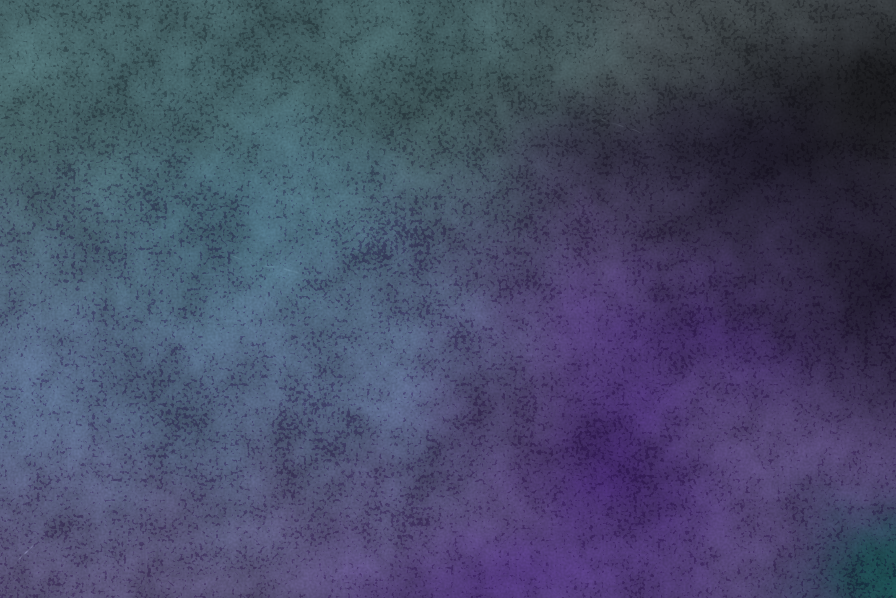
Give the GLSL for this texture, as a WebGL 2 fragment shader.

```glsl
#version 300 es
precision highp float;
// Weathered plaster wall: teal, slate and violet washes with dark stains, grain and scratches.

#define GRAIN_SCALE 150.0
#define GRAIN_DEPTH 0.62
#define GRAIN_COVER 0.17
#define MOTTLE_SCALE 5.0
#define MOTTLE_DEPTH 0.22
#define WARP 0.07
#define SCRATCH_WIDTH 0.0022

uniform vec2 u_resolution;
out vec4 fragColor;

const vec3 TEAL = vec3(0.27, 0.385, 0.40);
const vec3 CYAN = vec3(0.255, 0.40, 0.46);
const vec3 SLATE = vec3(0.32, 0.39, 0.50);
const vec3 MAUVE = vec3(0.34, 0.32, 0.46);
const vec3 PLUM = vec3(0.31, 0.26, 0.43);
const vec3 VIOLET = vec3(0.28, 0.165, 0.46);
const vec3 ASH = vec3(0.27, 0.30, 0.31);
const vec3 SOOT = vec3(0.10, 0.10, 0.115);
const vec3 INK = vec3(0.105, 0.09, 0.155);
const vec3 JADE = vec3(0.09, 0.31, 0.31);

vec2 hashGradient(vec2 cell) {
    vec3 h = fract(cell.xyx * vec3(0.1031, 0.1030, 0.0973));
    h += dot(h, h.yzx + 33.33);
    float angle = 6.2832 * fract((h.x + h.y) * h.z);
    return vec2(cos(angle), sin(angle));
}

// Gradient noise, roughly -0.7 to 0.7
float noise(vec2 p) {
    vec2 i = floor(p), f = p - i;
    vec2 s = f * f * f * (f * (f * 6.0 - 15.0) + 10.0);
    vec2 e = vec2(1.0, 0.0);
    float bottom = mix(dot(hashGradient(i), f), dot(hashGradient(i + e), f - e), s.x);
    float top = mix(dot(hashGradient(i + e.yx), f - e.yx), dot(hashGradient(i + 1.0), f - 1.0), s.x);
    return mix(bottom, top, s.y);
}

float fbm(vec2 p) {
    float sum = 0.0, amplitude = 1.0;
    for (int i = 0; i < 5; i++) {
        sum += amplitude * noise(p);
        p = mat2(1.6, 1.2, -1.2, 1.6) * p + 17.3;
        amplitude *= 0.58;
    }
    return sum;
}

// Soft elliptical wash, 1 at its centre
float wash(vec2 p, vec2 centre, vec2 radius) {
    vec2 d = (p - centre) / radius;
    return exp(-dot(d, d));
}

float scratch(vec2 p, vec2 a, vec2 b) {
    vec2 along = b - a;
    float t = clamp(dot(p - a, along) / dot(along, along), 0.0, 1.0);
    float d = length(p - a - along * t);
    return 1.0 - smoothstep(0.0, SCRATCH_WIDTH, d);
}

vec3 paint(vec2 p) {
    // Broad field: teal above, slate and mauve below, plum to the right
    vec3 lower = mix(MAUVE, SLATE, smoothstep(0.0, 0.36, p.y));
    vec3 c = mix(lower, TEAL, smoothstep(0.35, 0.85, p.y));
    vec3 right = mix(PLUM, ASH, smoothstep(0.5, 0.9, p.y));
    c = mix(c, right, smoothstep(0.5, 1.0, p.x + 0.25 * (0.5 - p.y)));
    // Coloured washes
    c = mix(c, CYAN, 0.7 * wash(p, vec2(0.42, 0.62), vec2(0.24, 0.20)));
    c = mix(c, SLATE, 0.5 * wash(p, vec2(0.58, 0.46), vec2(0.22, 0.16)));
    c = mix(c, TEAL * 0.93, 0.6 * wash(p, vec2(0.75, 0.95), vec2(0.30, 0.22)));
    c = mix(c, VIOLET, 0.85 * wash(p, vec2(1.04, 0.23), vec2(0.13, 0.17)));
    c = mix(c, VIOLET, 0.6 * wash(p, vec2(1.18, 0.45), vec2(0.20, 0.10)));
    c = mix(c, VIOLET, 0.6 * wash(p, vec2(0.85, 0.0), vec2(0.24, 0.10)));
    // Dark stains at the upper right
    c = mix(c, INK, 0.92 * wash(p, vec2(1.30, 0.73), vec2(0.20, 0.17)));
    c = mix(c, INK, 0.5 * wash(p, vec2(1.02, 0.70), vec2(0.17, 0.10)));
    c = mix(c, INK, 0.8 * wash(p, vec2(1.52, 0.52), vec2(0.20, 0.20)));
    c = mix(c, SOOT, 0.88 * wash(p, vec2(1.50, 0.83), vec2(0.20, 0.20)));
    c = mix(c, JADE, 0.9 * wash(p, vec2(1.52, 0.02), vec2(0.15, 0.11)));
    return c;
}

void main() {
    vec2 p = gl_FragCoord.xy / u_resolution.y;
    p.x *= 1.5 * u_resolution.y / u_resolution.x;

    vec2 drift = vec2(fbm(p * 4.0 + 3.1), fbm(p * 4.0 + 41.7));
    vec3 colour = paint(p + WARP * drift);

    // Cloudy wear
    float mottle = fbm(p * MOTTLE_SCALE + 9.2);
    float fine = fbm(p * 22.0 + 60.0);
    colour *= 1.03 + MOTTLE_DEPTH * mottle + 0.09 * fine;

    // Pitted patches where the grain gathers
    vec2 q = p + 0.03 * drift;
    float pits = wash(q, vec2(0.64, 0.60), vec2(0.065, 0.045))
               + 0.6 * wash(q, vec2(0.53, 0.31), vec2(0.04, 0.06))
               + 0.6 * wash(q, vec2(0.67, 0.14), vec2(0.07, 0.04))
               + 0.5 * wash(q, vec2(0.77, 0.48), vec2(0.05, 0.06))
               + 0.4 * wash(q, vec2(0.22, 0.68), vec2(0.12, 0.05))
               + 0.4 * wash(q, vec2(1.05, 0.70), vec2(0.25, 0.12));
    float grain = noise(p * GRAIN_SCALE) + 0.6 * noise(p * GRAIN_SCALE * 1.9 + 7.0);
    float cover = grain + 0.32 * pits - 0.22 * mottle - 0.35 * fine - GRAIN_COVER;
    float speck = smoothstep(-0.05, 0.35, cover);
    vec3 stain = mix(vec3(0.66, 0.48, 0.74), vec3(0.62, 0.62, 0.66), smoothstep(0.55, 0.9, p.y));
    colour *= mix(vec3(1.0), stain, GRAIN_DEPTH * speck);
    colour *= 1.0 + 0.11 * noise(p * 230.0 + 31.0);

    // Pale broken scratches
    float broken = smoothstep(-0.15, 0.25, noise(p * 70.0));
    float marks = scratch(p + 0.004 * drift, vec2(0.0, 0.03), vec2(0.09, 0.125))
                + 0.35 * scratch(p + 0.01 * drift, vec2(0.39, 0.575), vec2(0.51, 0.545))
                + 0.35 * scratch(p + 0.02 * drift, vec2(1.01, 0.80), vec2(1.09, 0.77));
    colour += vec3(0.16, 0.18, 0.18) * marks * broken;

    fragColor = vec4(clamp(colour, 0.0, 1.0), 1.0);
}
```
